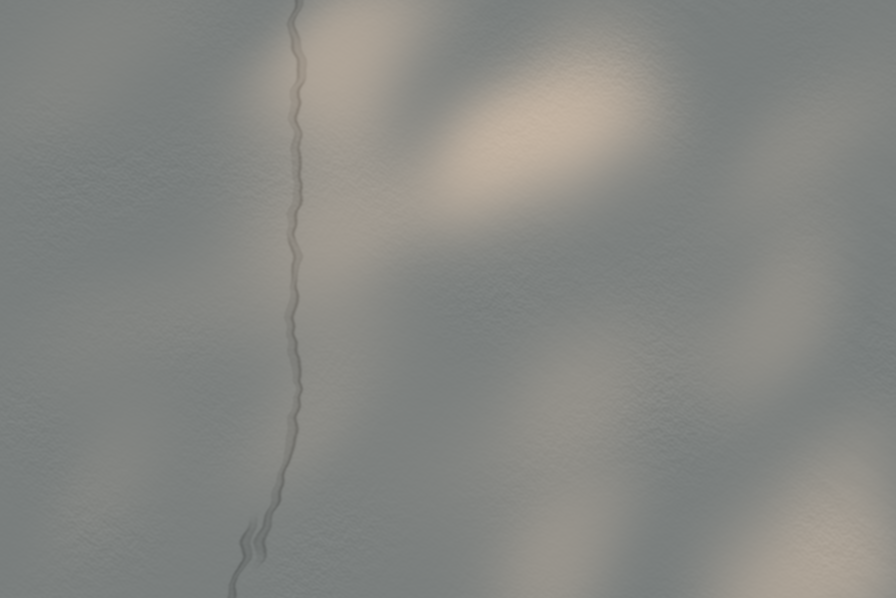
Give the GLSL for this texture, as a Shadertoy shader.

```glsl
// Cracked grey plaster wall under soft, dappled warm sunlight.

vec2 randomGradient(vec2 cell) {
    float angle = 6.2832 * fract(sin(dot(cell, vec2(127.1, 311.7))) * 43758.5);
    return vec2(cos(angle), sin(angle));
}

float gradientNoise(vec2 p) {
    vec2 i = floor(p), f = p - i;
    vec2 u = f * f * f * (f * (f * 6.0 - 15.0) + 10.0);
    vec2 e = vec2(0.0, 1.0);
    float bottom = mix(dot(randomGradient(i), f),
                       dot(randomGradient(i + e.yx), f - e.yx), u.x);
    float top = mix(dot(randomGradient(i + e.xy), f - e.xy),
                    dot(randomGradient(i + e.yy), f - e.yy), u.x);
    return mix(bottom, top, u.y);
}

mat2 rotation(float a) {
    return mat2(cos(a), -sin(a), sin(a), cos(a));
}

// Blurred slanted patches, brightest near a gap at the upper middle.
float dappledLight(vec2 p, float aspect) {
    vec2 warped = p + 0.07 * vec2(gradientNoise(p * 3.0), gradientNoise(p * 3.0 + 17.0));
    float light = 0.0;
    for (int i = 0; i < 12; i++) {
        float n = float(i);
        vec2 spot = fract(vec2(0.60, 0.77) + n * vec2(0.7549, 0.5698));
        vec2 center = spot * vec2(aspect, 1.0);
        vec2 toGap = center - vec2(0.54 * aspect, 0.83);
        float strength = 0.13 + 1.2 * exp(-10.0 * dot(toGap, toGap))
                       + 0.85 * pow(spot.x * (1.0 - spot.y), 2.0);
        vec2 q = rotation(0.8 + 0.25 * sin(n * 2.4)) * (warped - center);
        vec2 radius = vec2(0.19, 0.108) * (0.92 + 0.15 * strength + 0.15 * sin(n * 4.1));
        float d = length(q / radius);
        light += strength * exp(-pow(d, 2.4));
    }
    light += 0.08 * gradientNoise(p * 2.3 + 5.0);
    return 1.7 * tanh(max(light, 0.0) / 1.7);
}

float crackCenter(float y) {
    return 0.495 - 0.075 * (1.0 - smoothstep(0.0, 0.28, y))
         + 0.034 * gradientNoise(vec2(y * 5.0, 3.5))
         + 0.020 * gradientNoise(vec2(y * 12.0, 8.3))
         + 0.010 * gradientNoise(vec2(y * 38.0, 1.7));
}

// Shallow groove whose sides darken by turns; x is the signed offset.
float crackShade(float x, float y) {
    float halfWidth = 0.008 + 0.006 * gradientNoise(vec2(y * 16.0, 6.1));
    float groove = 1.0 - smoothstep(halfWidth - 0.003, halfWidth + 0.003, abs(x));
    float turn = smoothstep(-0.25, 0.25, gradientNoise(vec2(y * 11.0, 9.4)));
    float rightEdge = exp(-pow((x - halfWidth * 0.6) / 0.0032, 2.0));
    float leftEdge = exp(-pow((x + halfWidth * 0.6) / 0.0032, 2.0));
    return 0.036 * groove + 0.060 * mix(leftEdge, rightEdge, 0.2 + 0.8 * turn);
}

// Faint embossed grain lit from the upper left, stronger in a few places.
float plasterRelief(vec2 p) {
    vec2 q = rotation(-0.6) * p * vec2(0.9, 1.1);
    vec2 toLight = vec2(-0.002, 0.003);
    float relief = 0.0;
    float scale = 38.0;
    for (int i = 0; i < 3; i++) {
        relief += gradientNoise(q * scale) - gradientNoise((q + toLight) * scale);
        scale *= 2.1;
    }
    float patchy = 0.5 + gradientNoise(p * 5.0 + 11.0);
    return relief * (0.5 + 2.0 * patchy * patchy);
}

void mainImage(out vec4 fragColor, in vec2 fragCoord) {
    vec2 p = fragCoord / iResolution.y;
    float aspect = iResolution.x / iResolution.y;

    vec3 coolShadow = vec3(0.477, 0.495, 0.491);
    vec3 warmSun = vec3(0.742, 0.686, 0.624);
    vec3 color = mix(coolShadow, warmSun, dappledLight(p, aspect));

    // Plaster grain and trowel marks that show only towards the right.
    color += 0.0085 * plasterRelief(p);
    float trowel = gradientNoise(rotation(-0.6) * p * vec2(9.0, 85.0));
    color += 0.010 * trowel * smoothstep(0.6, 1.2, p.x)
           * smoothstep(-0.1, 0.3, gradientNoise(p * 3.0 + 31.0));

    // The main crack hands over to a second strand near the bottom.
    float x = p.x - crackCenter(p.y);
    float crack = crackShade(x, p.y) * smoothstep(0.04, 0.09, p.y);
    crack += crackShade(x + 0.024, p.y + 3.0) * (1.0 - smoothstep(0.10, 0.15, p.y));
    color -= crack * vec3(1.0, 1.03, 1.03);

    fragColor = vec4(color, 1.0);
}
```
